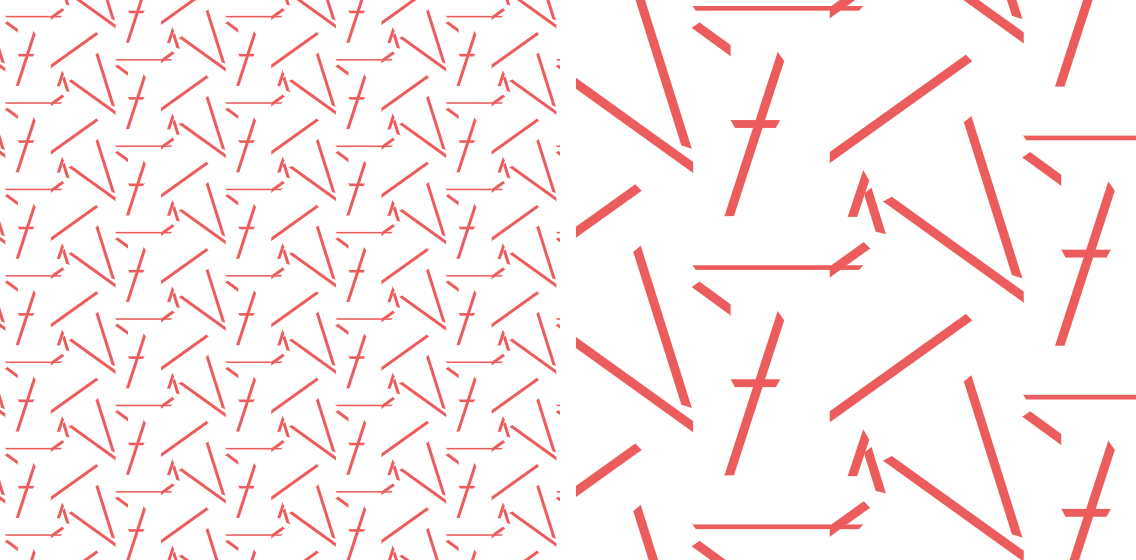
Left: the whole. Right: its middle third, enlarged.
Write a Shadertoy shader that draws this pattern.

```glsl
// Scattered coral strokes at multiples of 36 degrees, tiled in half-dropped columns.

const vec3  PAPER = vec3(1.0);
const vec3  INK = vec3(0.93, 0.36, 0.36);
const float UNITS = 1152.0;                  // motif units per canvas height
const vec2  ORIGIN = vec2(0.4028, 0.5074);   // anchor of one motif on the canvas
const vec2  PERIOD = vec2(226.7, 177.75);    // column and row spacing, motif units
const float DROP = 0.5;                      // row shift of every other column
const float BOLD = 3.1;                      // half widths of the strokes
const float BAR = 2.7;
const float FINE = 1.6;
const float UPRIGHT = 0.727;                 // cut slope: vertical end on a 36 degree stroke
const float LEVEL = 0.325;                   // cut slope: horizontal end on a 72 degree stroke

// Distance to a straight stroke from a to b; cuts.x and cuts.y slant its two ends.
float stroke(vec2 p, vec2 a, vec2 b, float halfWidth, vec2 cuts) {
    vec2 dir = normalize(b - a);
    float along = dot(p - a, dir);
    float across = dot(p - a, vec2(-dir.y, dir.x));
    float startCut = (cuts.x * across - along) / length(vec2(1.0, cuts.x));
    float endCut = (along - length(b - a) - cuts.y * across) / length(vec2(1.0, cuts.y));
    return max(abs(across) - halfWidth, max(startCut, endCut));
}

// One motif, hanging below and to the right of its anchor.
float motif(vec2 p) {
    // Thin level line with a tick, and a short dash below
    float d = stroke(p, vec2(1.0, 0.0), vec2(115.5, 0.0), FINE, vec2(-0.7, 0.9));
    d = min(d, stroke(p, vec2(94.0, -3.0), vec2(119.5, 15.3), BOLD, vec2(UPRIGHT, -0.15)));
    d = min(d, stroke(p, vec2(2.0, -11.5), vec2(26.0, -29.0), BOLD, vec2(0.35, -UPRIGHT)));

    // Crossed slash
    d = min(d, stroke(p, vec2(25.0, -142.5), vec2(60.5, -33.0), BOLD, vec2(-LEVEL, 0.75)));
    d = min(d, stroke(p, vec2(27.5, -79.3), vec2(58.5, -79.3), BAR, vec2(-0.55, 0.55)));

    // Long rising stroke
    d = min(d, stroke(p, vec2(94.0, -102.3), vec2(189.5, -34.0), BOLD, vec2(UPRIGHT, -0.15)));

    // Small peak
    d = min(d, stroke(p, vec2(109.5, -143.0), vec2(119.0, -114.5), BOLD, vec2(-LEVEL, 0.9)));
    d = min(d, stroke(p, vec2(120.0, -125.0), vec2(129.0, -154.0), BOLD, vec2(-0.35, 0.6)));

    // Long falling stroke and the steep one that meets its foot
    d = min(d, stroke(p, vec2(133.5, -130.8), vec2(227.0, -198.0), BOLD, vec2(0.5, -UPRIGHT)));
    d = min(d, stroke(p, vec2(188.5, -76.0), vec2(222.5, -184.0), BOLD, vec2(-0.4, 0.7)));
    return d;
}

// Nearest stroke over the neighbouring columns and rows.
float pattern(vec2 p) {
    float d = 1e5;
    float homeColumn = floor(p.x / PERIOD.x);
    for (int i = -1; i <= 1; i++) {
        float column = homeColumn + float(i);
        vec2 q = p - vec2(column * PERIOD.x, DROP * PERIOD.y * mod(column, 2.0));
        q.y = mod(q.y, PERIOD.y) - PERIOD.y;
        for (int j = -1; j <= 1; j++) {
            d = min(d, motif(q + vec2(0.0, float(j) * PERIOD.y)));
        }
    }
    return d;
}

void mainImage(out vec4 fragColor, in vec2 fragCoord) {
    vec2 p = (fragCoord / iResolution.y - ORIGIN) * UNITS;
    float pixel = UNITS / iResolution.y;
    float coverage = clamp(0.5 - pattern(p) / pixel, 0.0, 1.0);
    fragColor = vec4(mix(PAPER, INK, coverage), 1.0);
}
```
